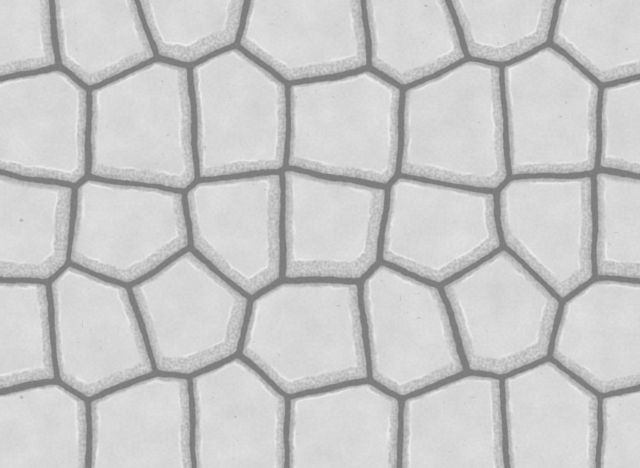
Give the GLSL for this texture, as a Shadertoy shader.

```glsl
const float ROWS = 4.5;             // stones along the canvas height
const float PERIOD = 3.0;           // stones until the layout repeats
const float JITTER = 0.62;
const float JOINT_HALF_WIDTH = 0.026;
const float JOINT_ROUNDING = 0.025;
const float BEVEL_NARROW = 0.03;
const float BEVEL_WIDE = 0.125;
const vec2 BEVEL_SIDE = vec2(0.45, -0.89);
const float JOINT_TONE = 0.495;
const float BEVEL_DARK = 0.69;
const float BEVEL_LIGHT = 0.775;
const float FACE_TONE = 0.846;
const float RIDGE_GLOW = 0.06;
const float PIT_DEPTH = 0.11;

vec2 hash2(vec2 cell) {
    uvec2 q = uvec2(ivec2(cell)) * 1664525u + 1013904223u;
    q.x += q.y * 1664525u;
    q.y += q.x * 1664525u;
    q ^= q >> 16u;
    q.x += q.y * 1664525u;
    q.y += q.x * 1664525u;
    q ^= q >> 16u;
    return vec2(q & 65535u) / 65535.0;
}

float cornerSlope(vec2 cell, vec2 offset) {
    float angle = 6.2832 * hash2(cell).x;
    return dot(vec2(cos(angle), sin(angle)), offset);
}

float gradientNoise(vec2 p) {
    vec2 i = floor(p), f = p - i;
    vec2 u = f * f * f * (f * (f * 6.0 - 15.0) + 10.0);
    vec2 e = vec2(1.0, 0.0);
    return mix(mix(cornerSlope(i, f), cornerSlope(i + e.xy, f - e.xy), u.x),
               mix(cornerSlope(i + e.yx, f - e.yx), cornerSlope(i + e.xx, f - e.xx), u.x), u.y);
}

float fbm(vec2 p) {
    float sum = 0.0, amplitude = 0.6;
    for (int i = 0; i < 4; i++) {
        sum += amplitude * gradientNoise(p);
        p = mat2(1.6, 1.2, -1.2, 1.6) * p + 17.0;
        amplitude *= 0.6;
    }
    return sum;
}

float smoothMin(float a, float b, float k) {
    float h = max(k - abs(a - b), 0.0) / k;
    return min(a, b) - h * h * k * 0.25;
}

// Jittered centre of a stone; each row is shifted by a third
vec2 stoneCentre(vec2 cell) {
    vec2 id = mod(cell, PERIOD);
    return cell + vec2(id.y / PERIOD, 0.0) + 0.5 + JITTER * (hash2(id + 40.0) - 0.5);
}

// x: distance to the joint line, y: signed distance to the inset face, z: side of the bevel
vec3 stoneShape(vec2 p) {
    vec2 base = floor(p), nearest = vec2(0.0), nearestCell = vec2(0.0);
    float best = 100.0;
    for (int y = -2; y <= 2; y++)
    for (int x = -2; x <= 2; x++) {
        vec2 cell = base + vec2(x, y);
        vec2 toCentre = stoneCentre(cell) - p;
        float d = dot(toCentre, toCentre);
        if (d < best) { best = d; nearest = toCentre; nearestCell = cell; }
    }
    float bevelScale = 0.75 + 0.5 * hash2(mod(nearestCell, PERIOD) + 90.0).x;
    vec3 shape = vec3(1.0, 1.0, 0.0);
    for (int y = -2; y <= 2; y++)
    for (int x = -2; x <= 2; x++) {
        vec2 other = stoneCentre(base + vec2(x, y)) - p;
        vec2 across = other - nearest;
        if (dot(across, across) < 0.0001) continue;
        vec2 normal = normalize(across);
        float edge = dot(0.5 * (nearest + other), normal);
        float side = 0.5 + 0.5 * dot(normal, BEVEL_SIDE);
        float inset = edge - JOINT_HALF_WIDTH - bevelScale * mix(BEVEL_NARROW, BEVEL_WIDE, side);
        shape.x = smoothMin(shape.x, edge, JOINT_ROUNDING);
        if (inset < shape.y) shape.yz = vec2(inset, side);
    }
    return shape;
}

void mainImage(out vec4 fragColor, in vec2 fragCoord) {
    vec2 p = fragCoord / iResolution.y * ROWS;
    float pixel = ROWS / iResolution.y;

    // Slightly uneven outlines
    vec2 bend = vec2(gradientNoise(p * 2.3), gradientNoise(p * 2.3 + 31.0));
    vec2 chip = vec2(gradientNoise(p * 13.0 + 7.0), gradientNoise(p * 13.0 + 53.0));
    vec3 shape = stoneShape(p + 0.035 * bend + 0.008 * chip);
    float inset = shape.y + 0.014 * gradientNoise(p * 9.0) + 0.009 * gradientNoise(p * 23.0);

    // Worn face with clouds, fine grain and pits
    float grain = gradientNoise(p * 34.0 + 11.0);
    float face = FACE_TONE + 0.05 * fbm(p * 2.6 + 5.0) + 0.022 * grain;
    float pits = smoothstep(0.42, 0.58, gradientNoise(p * 17.0 + 71.0));
    face -= PIT_DEPTH * pits * smoothstep(-0.1, 0.4, gradientNoise(p * 2.1 + 23.0));

    // Grainy bevel, rougher on its wide side
    float bevel = mix(BEVEL_DARK, BEVEL_LIGHT, smoothstep(0.0, 0.06, shape.x - JOINT_HALF_WIDTH));
    bevel += mix(0.05, 0.11, shape.z) * grain + 0.06 * fbm(p * 8.0 + 3.0);
    float tone = mix(bevel, face, smoothstep(-0.008 - pixel, 0.008 + pixel, inset));

    // Broken bright ridge where the face meets the bevel
    float ridge = exp(-pow((inset - 0.012) / (0.008 + pixel * 0.5), 2.0));
    tone += RIDGE_GLOW * ridge * smoothstep(-0.25, 0.3, gradientNoise(p * 5.0 + 61.0));

    // Dark joint of varying width
    float jointWidth = JOINT_HALF_WIDTH + 0.009 * gradientNoise(p * 1.7 + 47.0);
    float joint = 1.0 - smoothstep(-0.6 * pixel - 0.002, 0.8 * pixel + 0.005, shape.x - jointWidth);
    tone = mix(tone, JOINT_TONE + 0.03 * grain, joint);

    fragColor = vec4(vec3(clamp(tone, 0.0, 1.0)), 1.0);
}
```
